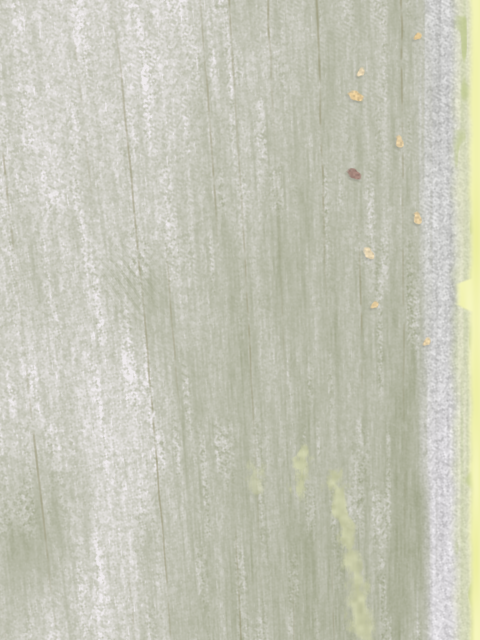
This texture is drawn by a WebGL 2 fragment shader. Its source:

```glsl
#version 300 es
precision highp float;

uniform vec2 u_resolution;
out vec4 fragColor;

float hash(vec2 p) {
    return fract(sin(dot(p, vec2(127.1, 311.7))) * 43758.5);
}

float noise(vec2 p) {
    vec2 cell = floor(p), f = fract(p);
    f = f * f * (3.0 - 2.0 * f);
    float low = mix(hash(cell), hash(cell + vec2(1, 0)), f.x);
    float high = mix(hash(cell + vec2(0, 1)), hash(cell + vec2(1, 1)), f.x);
    return mix(low, high, f.y);
}

float fbm(vec2 p) {
    float sum = 0.0, weight = 0.5;
    for (int i = 0; i < 4; i++) {
        sum += weight * noise(p);
        p = p * 2.03 + 17.3;
        weight *= 0.5;
    }
    return sum / 0.9375;
}

float blob(vec2 p, vec2 center, vec2 radius) {
    vec2 q = (p - center) / radius;
    return exp(-dot(q, q));
}

// Sideways coordinate that follows the lean of the leaf fibres
float fibreCoord(vec2 p) {
    return p.x - 0.11 * (1.0 - p.y) * (1.0 - smoothstep(0.1, 0.72, p.x));
}

// Powder at two sizes, turned so that no grid shows
float powder(vec2 p) {
    vec2 q = mat2(0.88, 0.47, -0.47, 0.88) * p;
    return 0.65 * noise(q * 330.0) + 0.35 * noise(q.yx * vec2(170.0, 150.0)) - 0.5;
}

// Amount of pale wax: 0 is bare green, 1 is thick bloom
float waxTone(vec2 p, float s) {
    float patches = fbm(vec2(s * 10.0, p.y * 3.5) + 3.7) - 0.5;
    float tone = mix(0.62, 0.23, smoothstep(0.08, 0.52, p.x)) + 0.42 * patches;
    tone += 0.16 * smoothstep(0.5, 1.0, p.y);
    tone += 0.24 * blob(p, vec2(0.20, 0.18), vec2(0.06, 0.24));
    tone += 0.20 * blob(p, vec2(0.08, 0.42), vec2(0.13, 0.12));
    tone += 0.12 * blob(p, vec2(0.06, 0.78), vec2(0.05, 0.16));
    tone -= 0.36 * blob(p, vec2(0.04, 0.17), vec2(0.09, 0.10));
    tone -= 0.34 * blob(p, vec2(0.235, 0.16), vec2(0.016, 0.06));
    tone -= 0.26 * blob(p, vec2(0.22, 0.54), vec2(0.04, 0.08));
    // Fibres from wide and long to fine and short
    tone += 0.15 * (noise(vec2(s * 70.0, p.y * 3.0)) - 0.5);
    tone += 0.18 * (noise(vec2(s * 170.0, p.y * 9.0)) - 0.5);
    tone += 0.22 * (noise(vec2(s * 290.0, p.y * 36.0)) - 0.5);
    // Grain gathers in thin broken runs along the fibres
    float runs = smoothstep(0.55, 0.9, noise(vec2(s * 80.0, p.y * 10.0) + 8.0));
    runs *= 0.4 + 0.6 * noise(vec2(s * 20.0, p.y * 4.0));
    float grain = powder(p);
    float cover = clamp(tone * 1.2 - 0.1, 0.26, 0.8);
    float glints = smoothstep(0.80, 0.97, noise(vec2(s * 210.0, p.y * 110.0) + 5.0));
    return tone + grain * cover * 0.85 + runs * (0.18 + 0.7 * grain) + 0.3 * cover * glints;
}

// Oblique rubbed lines inside a soft oval
float rubMarks(vec2 p) {
    float across = dot(p, vec2(0.80, 0.60)) + 0.006 * noise(p * 25.0);
    float lines = smoothstep(0.0, 0.9, sin(across * 480.0));
    return lines * blob(p, vec2(0.20, 0.565), vec2(0.045, 0.055));
}

// Faint veins with uneven spacing, worn away in places
float veins(float s, float y, float pixel) {
    float spacing = 0.066;
    float id = floor(s / spacing);
    float center = (id + 0.25 + 0.5 * hash(vec2(id, 4.0))) * spacing;
    center += 0.002 * (noise(vec2(id, y * 22.0)) - 0.5);
    float line = 1.0 - smoothstep(0.0, 0.0016 + pixel, abs(s - center));
    float worn = smoothstep(0.3, 0.75, noise(vec2(id * 7.3, y * 4.0)));
    return line * worn * smoothstep(0.0, 0.7, noise(vec2(id * 3.1, y * 60.0)));
}

// Ragged strip between two points
float scar(vec2 p, vec2 a, vec2 b, float width) {
    vec2 q = p - a, d = b - a;
    float dist = length(q - d * clamp(dot(q, d) / dot(d, d), 0.0, 1.0));
    dist += 0.04 * (fbm(p * vec2(80.0, 50.0)) - 0.5);
    return 1.0 - smoothstep(width * 0.2, width * 1.4, dist);
}

// Soft-edged grain of debris, tilted by angle
float speck(vec2 p, vec2 size, float angle, float pixel) {
    float c = cos(angle), k = sin(angle);
    vec2 q = mat2(c, -k, k, c) * p / size;
    float dist = (length(q) - 1.0 + 0.5 * (noise(p * 220.0) - 0.5)) * size.x;
    return 1.0 - smoothstep(-pixel, pixel, dist);
}

vec3 addSpecks(vec3 color, vec2 p, float pixel) {
    for (int i = 0; i < 9; i++) {
        float n = float(i);
        float r = hash(vec2(n, 2.0));
        vec2 center = vec2(mix(0.55, 0.67, hash(vec2(n, 5.0))), 0.94 - 0.06 * n + 0.03 * r);
        vec2 size = mix(vec2(0.004, 0.006), vec2(0.007, 0.012), r);
        vec3 tint = mix(vec3(0.88, 0.77, 0.57), vec3(0.93, 0.90, 0.82), hash(vec2(n, 9.0)));
        tint = mix(tint, vec3(0.63, 0.52, 0.48), step(3.5, mod(n, 5.0)));
        float angle = 2.4 * (r - 0.5);
        color *= 1.0 - 0.12 * speck(p - center + vec2(0.002, 0.003), size, angle, pixel * 2.0);
        color = mix(color, tint * (0.9 + 0.2 * noise(p * 300.0)), speck(p - center, size, angle, pixel));
    }
    return color;
}

// Lilac band, pale green seam and yellow rim along the right side
vec3 addMargin(vec3 color, vec2 p, float pixel) {
    float streak = noise(vec2(p.x * 230.0, p.y * 6.0));
    float wobble = 0.006 * (fbm(vec2(3.0, p.y * 30.0)) - 0.5);
    vec3 lilac = vec3(0.80, 0.80, 0.80) + 0.10 * (streak - 0.5) + 0.22 * powder(p);
    lilac += vec3(0.06, 0.05, 0.07) * (1.0 - smoothstep(0.2, 0.6, p.y));
    color = mix(color, lilac, 0.9 * smoothstep(0.645, 0.685, p.x + wobble + 0.02 * (streak - 0.5)));
    vec3 seam = mix(vec3(0.80, 0.82, 0.69), vec3(0.88, 0.88, 0.78), streak);
    seam += 0.10 * powder(p);
    float stain = smoothstep(0.66, 0.85, noise(p * vec2(80.0, 28.0)));
    seam = mix(seam, vec3(0.74, 0.78, 0.55), 0.7 * stain);
    color = mix(color, seam, smoothstep(0.699, 0.724, p.x + wobble * 2.0));
    float bulge = 0.020 * smoothstep(0.030, 0.014, abs(p.y - 0.54) + wobble * 3.0);
    vec3 yellow = mix(vec3(0.92, 0.93, 0.62), vec3(0.97, 0.97, 0.76), noise(p * vec2(90.0, 8.0)));
    float rim = smoothstep(-0.005 - pixel, 0.005 + pixel, p.x + bulge + wobble - 0.735);
    return mix(color, yellow, rim);
}

void main() {
    vec2 p = gl_FragCoord.xy / u_resolution.y;
    p.x *= 0.75 * u_resolution.y / u_resolution.x;
    float pixel = 1.0 / u_resolution.y;
    float s = fibreCoord(p);

    // Leaf blade under its wax
    float tone = clamp(waxTone(p, s) - 0.2 * rubMarks(p), -0.1, 1.2);
    vec3 color = mix(vec3(0.65, 0.665, 0.57), vec3(0.89, 0.88, 0.87), tone);
    color = mix(color, vec3(0.58, 0.56, 0.43), 0.5 * veins(s, p.y, pixel));

    // Yellowed scars
    float marks = scar(p, vec2(0.52, 0.25), vec2(0.545, 0.15), 0.012);
    marks = max(marks, scar(p, vec2(0.55, 0.13), vec2(0.575, -0.02), 0.016));
    marks = max(marks, scar(p, vec2(0.475, 0.29), vec2(0.468, 0.22), 0.011));
    marks = max(marks, 0.6 * scar(p, vec2(0.395, 0.27), vec2(0.40, 0.23), 0.010));
    vec3 scarColor = vec3(0.80, 0.81, 0.65) + 0.12 * (noise(p * 110.0) - 0.5);
    color = mix(color, scarColor, 0.75 * marks);

    color = addMargin(color, p, pixel);
    fragColor = vec4(addSpecks(color, p, pixel), 1.0);
}
```
